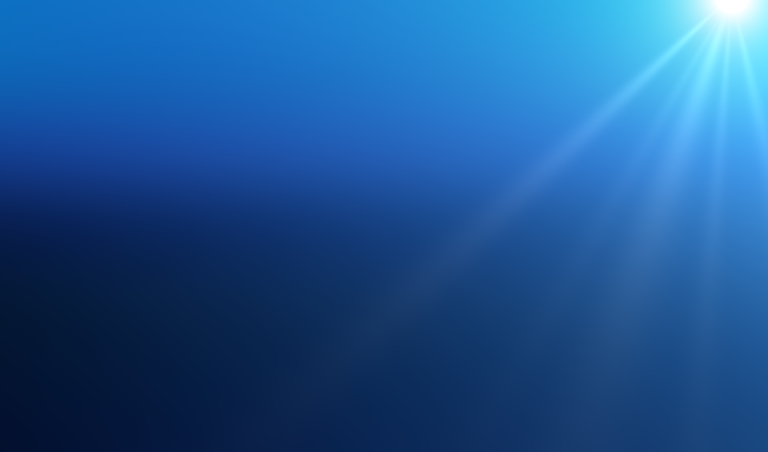
This background is drawn by a WebGL 2 fragment shader. Its source:

```glsl
#version 300 es
precision highp float;
// Deep blue water gradient with light rays fanning from the upper right corner.

uniform vec2 u_resolution;
out vec4 fragColor;

const int STOPS = 7;

// Vertical colour ramps, top to bottom, for the left, centre and right.
const vec3 LEFT_RAMP[STOPS] = vec3[](
  vec3(.05, .44, .76), vec3(.055, .39, .71), vec3(.075, .25, .57),
  vec3(.03, .12, .31), vec3(.015, .095, .21), vec3(.01, .075, .19),
  vec3(.01, .06, .18));
const vec3 CENTRE_RAMP[STOPS] = vec3[](
  vec3(.13, .54, .84), vec3(.13, .48, .80), vec3(.14, .38, .72),
  vec3(.085, .255, .51), vec3(.065, .205, .40), vec3(.045, .17, .35),
  vec3(.04, .15, .33));
const vec3 RIGHT_RAMP[STOPS] = vec3[](
  vec3(.20, .88, 1.0), vec3(.28, .80, 1.0), vec3(.25, .63, .95),
  vec3(.21, .51, .80), vec3(.155, .40, .66), vec3(.115, .32, .56),
  vec3(.10, .28, .50));

// Light source: x as a share of the width, y as a share of the height.
const vec2 SOURCE = vec2(.953, 1.01);
const vec3 HALO_COLOR = vec3(.55, 1.0, 1.0);
const float HALO_RADIUS = .25;
const float HALO_STRENGTH = .42;
const float CORE_RADIUS = .09;
const float CORE_STRENGTH = 1.3;

// Each ray: angle from straight down toward the left, half width, strength.
const int RAYS = 5;
const vec3 RAY[RAYS] = vec3[](
  vec3(.82, .055, .22), vec3(.33, .10, .22), vec3(.52, .05, .08),
  vec3(.08, .045, .12), vec3(-.22, .06, .14));
const vec3 RAY_COLOR = vec3(.80, .60, .42);
const float RAY_FADE = 1.8;

// Horizontal blend: a parabola through the three ramps.
vec3 rampColor(int i, float x) {
  i = clamp(i, 0, STOPS - 1);
  return LEFT_RAMP[i] * (2.0 * (x - .5) * (x - 1.0))
       + CENTRE_RAMP[i] * (4.0 * x * (1.0 - x))
       + RIGHT_RAMP[i] * (2.0 * x * (x - .5));
}

// Vertical blend: a Catmull-Rom curve through the stops.
vec3 waterColor(vec2 uv) {
  float t = (1.0 - uv.y) * float(STOPS - 1);
  int i = int(floor(t));
  float f = fract(t);
  vec3 a = rampColor(i - 1, uv.x);
  vec3 b = rampColor(i, uv.x);
  vec3 c = rampColor(i + 1, uv.x);
  vec3 d = rampColor(i + 2, uv.x);
  return b + .5 * f * (c - a + f * (2.0 * a - 5.0 * b + 4.0 * c - d
       + f * (3.0 * (b - c) + d - a)));
}

float rayLight(vec2 fromSource, float dist) {
  float angle = atan(-fromSource.x, -fromSource.y);
  float light = 0.0;
  for (int i = 0; i < RAYS; i++) {
    float offset = (angle - RAY[i].x) / RAY[i].y;
    light += RAY[i].z * exp(-offset * offset);
  }
  return light * exp(-dist * RAY_FADE) * smoothstep(0.0, .12, dist);
}

void main() {
  vec2 uv = gl_FragCoord.xy / u_resolution;
  vec2 aspect = vec2(u_resolution.x / u_resolution.y, 1.0);
  vec2 fromSource = (uv - SOURCE) * aspect;
  float dist = length(fromSource);

  vec3 color = waterColor(uv);

  // Cyan halo, rays, then the white core on top.
  float halo = exp(-dist * dist / (HALO_RADIUS * HALO_RADIUS));
  color = mix(color, HALO_COLOR, HALO_STRENGTH * halo);
  color += RAY_COLOR * rayLight(fromSource, dist);
  float core = CORE_STRENGTH * exp(-pow(dist / CORE_RADIUS, 1.5));
  color = mix(color, vec3(1.0), min(core, 1.0));

  fragColor = vec4(clamp(color, 0.0, 1.0), 1.0);
}
```
